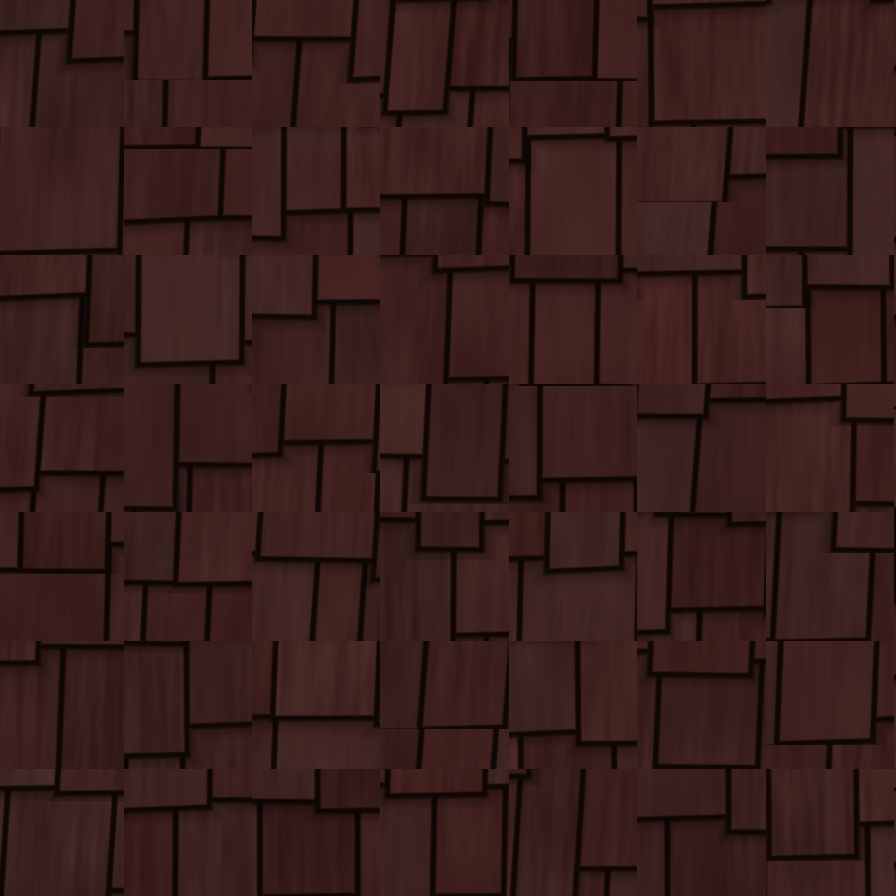
A three.js fragment shader for this texture:

```glsl
varying vec2 vUv;

const vec3 DARK_WOOD = vec3(0.195, 0.092, 0.082);
const vec3 PALE_WOOD = vec3(0.300, 0.180, 0.168);
const vec3 RED_TINT = vec3(0.022, -0.008, -0.004);
const vec3 GAP_COLOUR = vec3(0.060, 0.026, 0.014);

float hash(vec2 p) {
  return fract(sin(dot(p, vec2(127.1, 311.7))) * 43758.5453);
}

float noise(vec2 p) {
  vec2 i = floor(p);
  vec2 f = fract(p);
  f = f * f * (3.0 - 2.0 * f);
  float low = mix(hash(i), hash(i + vec2(1.0, 0.0)), f.x);
  float high = mix(hash(i + vec2(0.0, 1.0)), hash(i + vec2(1.0, 1.0)), f.x);
  return mix(low, high, f.y);
}

// Left boundary of a shingle, jittered along its course
float boundary(vec2 id, float width) {
  return (id.x + 0.55 * (hash(id + 3.7) - 0.5) + 0.5 * hash(vec2(id.y, 8.3))) * width;
}

// Nearest shingle in a course: signed distance, then its column and row
vec3 course(vec2 p, float row, float width, float height, float gap) {
  vec3 nearest = vec3(10.0, 0.0, row);
  float column = floor(p.x / width);
  for (int k = -2; k <= 1; k++) {
    vec2 id = vec2(column + float(k), row);
    float left = boundary(id, width) + 0.5 * gap;
    float right = boundary(id + vec2(1.0, 0.0), width) - 0.5 * gap;
    float slope = 0.07 * (hash(id + 5.1) - 0.3);
    float bottom = (row + 0.45 * hash(id + 1.9)) * height + slope * (p.x - left);
    float d = max(max(left - p.x, p.x - right), bottom - p.y);
    if (d < nearest.x) nearest = vec3(d, id);
  }
  return nearest;
}

// Vertical grain, broad wear and a separate tone for each shingle
vec3 wood(vec2 p, vec2 id) {
  float tone = hash(id + 6.4);
  float wear = noise(p * vec2(2.6, 1.8) + id * 9.0);
  float streak = noise(p * vec2(19.0, 1.3) + id * 17.0) - 0.5;
  float fibre = noise(p * vec2(34.0, 4.0) + id * 5.0) - 0.5;
  float grain = mix(0.15, 0.5, hash(id + 2.8));
  float light = 0.08 + 0.32 * tone + 0.34 * wear + grain * (streak + 0.6 * fibre);
  vec3 colour = mix(DARK_WOOD, PALE_WOOD, clamp(light, 0.0, 1.0));
  return colour + RED_TINT * (hash(id + 4.6) - 0.5);
}

// Lay a course over the colour beneath, with a crack and a soft shadow
vec3 layCourse(vec3 under, vec2 p, vec3 shingle, float softness) {
  float d = shingle.x;
  under *= mix(0.72, 1.0, smoothstep(0.03, 0.16, d));
  under = mix(GAP_COLOUR, under, smoothstep(0.024, 0.062, d));
  float cover = 1.0 - smoothstep(-softness, softness, d);
  return mix(under, wood(p, shingle.yz), cover);
}

// Two overlapping courses seen at a point on the roof
vec3 shingles(vec2 p, float width, float height, float gap) {
  float row = floor(p.y / height);
  vec3 lower = course(p, row - 1.0, width, height, gap);
  vec3 upper = course(p, row, width, height, gap);
  vec3 colour = layCourse(GAP_COLOUR, p, lower, 0.012);
  return layCourse(colour, p, upper, 0.012);
}

void main() {
  // Seven by seven square patches
  vec2 grid = vUv * 6.98 + vec2(0.036, 0.010);
  vec2 cell = floor(grid);
  vec2 local = fract(grid);

  // Each patch shows another part of the roof, leaning slightly
  vec2 offset = 20.0 * vec2(hash(cell + 11.3), hash(cell + 23.9));
  float lean = 0.09 * (hash(cell + 31.7) - 0.12);
  vec2 p = local + offset - vec2(lean * local.y, 0.0);

  vec3 colour = shingles(p, 0.74, 0.92, 0.045);
  colour *= mix(0.95, 1.05, hash(cell + 41.2));
  gl_FragColor = vec4(colour, 1.0);
}
```
